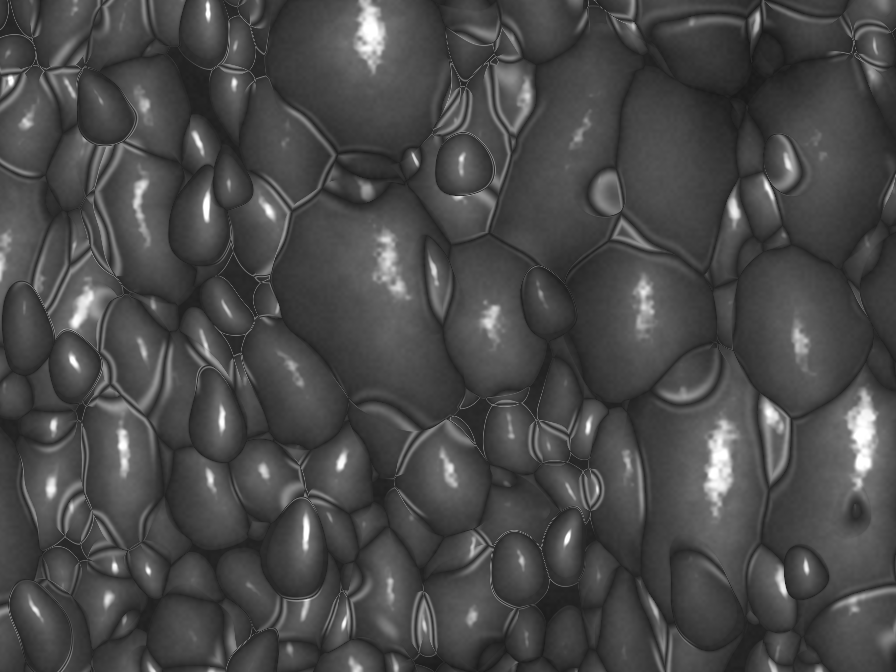
Give the GLSL for this texture, as a WebGL 1 fragment shader.

```glsl
precision highp float;
// Wet, grey, crowded blobs: three scales of tapered domes are scattered on
// jittered grids, the highest dome wins each point, and every dome is shaded
// with dark creases, a soft glow and a broken, stretched highlight.
uniform vec2 u_resolution;

const float LARGE_CELL = 0.225;   // cell widths, in canvas heights
const float MEDIUM_CELL = 0.122;
const float SMALL_CELL = 0.066;
const float CELL_STRETCH = 1.5;   // cell height over cell width
const float WARP = 0.035;         // bending of the outlines
const float CREASE_TONE = 0.13;
const float BODY_TONE = 0.165;
const float FACING_GAIN = 0.085;
const float GLOW_GAIN = 0.21;
const float CORE_GAIN = 0.55;
const float RIM_GAIN = 0.30;
const float CREASE_WIDTH = 0.024; // in units of dome height
const float GRAIN = 0.022;

// The two highest domes at a point, and the local frame of the top one.
float topHeight, nextHeight, topSize;
vec2 topLocal, topSeed;

vec2 hash2(vec2 p) {
  vec3 q = fract(p.xyx * vec3(0.1031, 0.1030, 0.0973));
  q += dot(q, q.yzx + 33.33);
  return fract((q.xx + q.yz) * q.zy);
}

float noise(vec2 p) {
  vec2 cell = floor(p), f = fract(p);
  f = f * f * (3.0 - 2.0 * f);
  float low = mix(hash2(cell).x, hash2(cell + vec2(1.0, 0.0)).x, f.x);
  float high = mix(hash2(cell + vec2(0.0, 1.0)).x, hash2(cell + 1.0).x, f.x);
  return mix(low, high, f.y);
}

float fbm(vec2 p) {
  return 0.55 * noise(p) + 0.3 * noise(p * 2.1 + 7.0) + 0.15 * noise(p * 4.3 + 19.0);
}

// Share of cells filled by large domes: most at the right and the top.
float crowding(vec2 p) {
  vec2 uv = p * u_resolution.y / u_resolution;
  float side = smoothstep(0.25, 0.55, uv.x + 0.35 * (uv.y - 0.5));
  return mix(0.12, 0.96, side * smoothstep(-0.1, 0.35, uv.y));
}

void addDomes(vec2 p, float width, float layer) {
  vec2 cellSize = width * vec2(1.0, CELL_STRETCH);
  vec2 base = floor(p / cellSize);
  for (int j = -1; j <= 1; j++) {
    for (int i = -1; i <= 1; i++) {
      vec2 id = base + vec2(float(i), float(j));
      vec2 key = id + 41.0 * layer + 13.0;
      vec2 place = hash2(key), form = hash2(key + 71.3), kind = hash2(key + 157.7);
      vec2 center = (id + 0.15 + 0.7 * place) * cellSize;
      float chance = layer < 0.5 ? crowding(center) : 0.93;
      if (kind.x > chance) continue;

      // Rotate, taper and scale into the frame of a unit disc.
      float tilt = 0.9 * (form.x - 0.42);
      float c = cos(tilt), s = sin(tilt);
      vec2 q = mat2(c, -s, s, c) * (p - center);
      float radius = width * mix(0.44, 0.62, form.y);
      q /= radius * vec2(1.0, mix(1.15, 1.95, place.x));
      q.x *= exp(0.6 * (kind.y - 0.5) * clamp(q.y, -1.0, 1.0));

      float d2 = dot(q, q);
      float lift = 0.5 * width * form.x;
      if (layer > 1.5) lift += 0.16 * step(0.92, kind.y);
      float height = lift + width * (1.0 - d2 - 5.0 * max(d2 - 1.0, 0.0));
      if (height > topHeight) {
        nextHeight = topHeight;
        topHeight = height;
        topSize = width;
        topLocal = q;
        topSeed = vec2(place.y, form.y);
      } else {
        nextHeight = max(nextHeight, height);
      }
    }
  }
}

void main() {
  vec2 p = gl_FragCoord.xy / u_resolution.y;
  vec2 bend = vec2(fbm(p * 5.0), fbm(p * 5.0 + 31.0)) - 0.5;
  vec2 warped = p + 2.0 * WARP * bend;

  topHeight = -0.06;
  nextHeight = -0.06;
  topSize = SMALL_CELL;
  topLocal = vec2(1.0);
  topSeed = vec2(0.0);
  addDomes(warped, LARGE_CELL, 0.0);
  addDomes(warped, MEDIUM_CELL, 1.0);
  addDomes(warped, SMALL_CELL, 2.0);

  // Body: brighter where the dome faces the viewer, with faint mottling.
  float facing = sqrt(max(1.0 - dot(topLocal, topLocal), 0.0));
  float tone = BODY_TONE + FACING_GAIN * facing + 0.05 * (fbm(p * 9.0) - 0.5);

  // Highlight: a wide glow and a narrow core broken by fine texture.
  vec2 spot = topLocal - vec2(0.35 * (topSeed.x - 0.35), 0.5 * topSeed.y - 0.1);
  spot.x += 0.25 * (fbm(p * 14.0) - 0.5);
  float strength = mix(0.3, 1.1, topSeed.x);
  float glow = exp(-dot(spot * spot, vec2(4.5, 1.3)));
  float core = exp(-dot(spot * spot, vec2(38.0, 7.0)));
  float texture = 0.6 * noise(p * 65.0) + 0.4 * noise(p * 140.0);
  float glint = smoothstep(0.3, 1.0, core * strength + 0.7 * (texture - 0.5));
  tone += GLOW_GAIN * strength * glow * (0.8 + 0.4 * texture);
  tone += CORE_GAIN * glint * smoothstep(0.05, 0.4, core);

  // Creases between domes, with thin wet rims in scattered places.
  float gap = topHeight - nextHeight;
  tone = mix(tone, CREASE_TONE, 0.85 * exp(-gap / CREASE_WIDTH));
  float rimOffset = (gap - 0.022) / 0.014;
  float wet = smoothstep(0.48, 0.72, noise(p * 11.0 + 53.0));
  float smallness = 1.0 - 0.65 * smoothstep(MEDIUM_CELL, LARGE_CELL, topSize);
  tone += RIM_GAIN * wet * smallness * exp(-rimOffset * rimOffset);

  // Deep shade in patches, then fine grain.
  tone *= 1.0 - 0.25 * smoothstep(0.5, 0.75, fbm(p * 3.5 + 83.0));
  tone += GRAIN * (noise(p * 190.0) - 0.5);
  gl_FragColor = vec4(vec3(clamp(tone, 0.0, 1.0)), 1.0);
}
```
